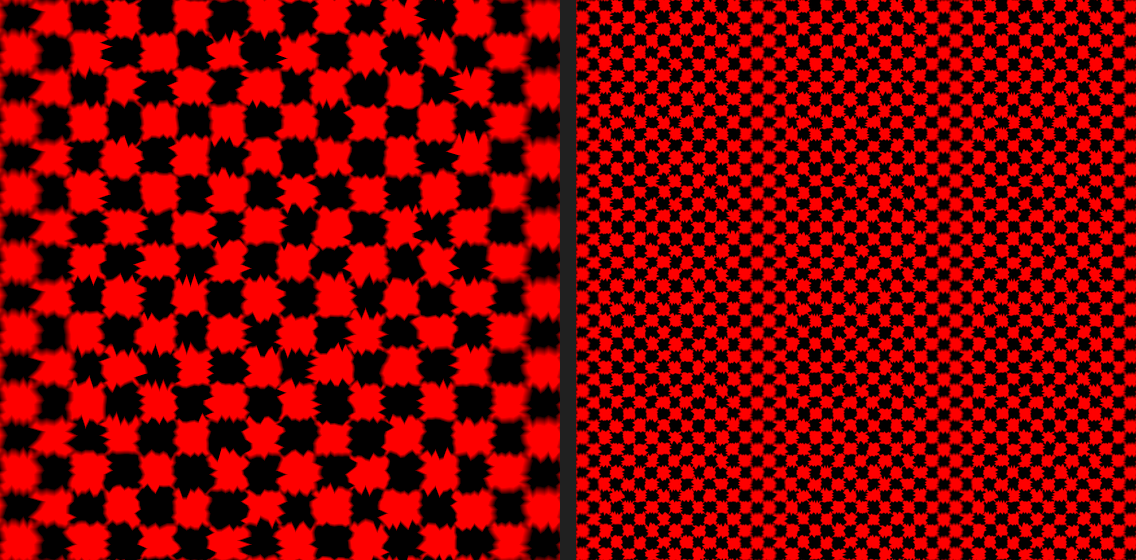
Left: one tile. Right: repeated 3 by 3.
This pattern is drawn by a three.js fragment shader. Its source:

```glsl
varying vec2 vUv;

float hash(vec2 p, float seed) {
  return fract(sin(dot(vec3(p, seed), vec3(12.9898, 78.233, 37.719))) * 43758.5453);
}

// Edges are identified by their midpoint; the outer columns share one shape per row parity
vec2 edgeId(vec2 mid) {
  vec2 id = mod(mid, 16.0);
  if (abs(id.x - 8.0) > 6.0) id.y = mod(id.y, 2.0);
  return id;
}

// Spiky sideways shift along an edge, pinned to zero at both corners
float edgeShift(vec2 id, float along) {
  float k = along * 9.0;
  float i = floor(k);
  float spikes = mix(hash(id, i), hash(id, i + 1.0), fract(k)) - 0.5;
  float lean = (hash(id, 31.0) - 0.5) * 0.16;
  float reach = mix(0.1, 0.42, hash(id, 47.0));
  return (spikes * reach + lean) * min(1.0, 7.0 * along * (1.0 - along));
}

// Signed side of an edge, from -1 to 1, with a soft crossing
float edgeSide(float dist, vec2 mid, float along, float blur) {
  vec2 id = edgeId(mid);
  float width = blur * mix(0.7, 1.3, hash(id, 59.0));
  return clamp((dist - edgeShift(id, along)) / width, -1.0, 1.0);
}

void main() {
  vec2 p = vUv * 16.0;
  vec2 cell = floor(p);
  vec2 along = p - cell;
  vec2 line = floor(p + 0.5);
  vec2 dist = p - line;

  // Edges blur towards the left and right borders
  float blur = mix(0.055, 0.11, smoothstep(0.3, 0.48, abs(vUv.x - 0.5)));
  float sideX = edgeSide(dist.x, vec2(line.x, cell.y + 0.5), along.y, blur);
  float sideY = edgeSide(dist.y, vec2(cell.x + 0.5, line.y), along.x, blur);

  // Checker sign from the nearest crossing
  float parity = 1.0 - 2.0 * mod(line.x + line.y, 2.0);
  float red = pow(0.5 + 0.5 * parity * sideX * sideY, 0.8);
  gl_FragColor = vec4(mix(0.004, 0.996, red), 0.0, 0.0, 1.0);
}
```
